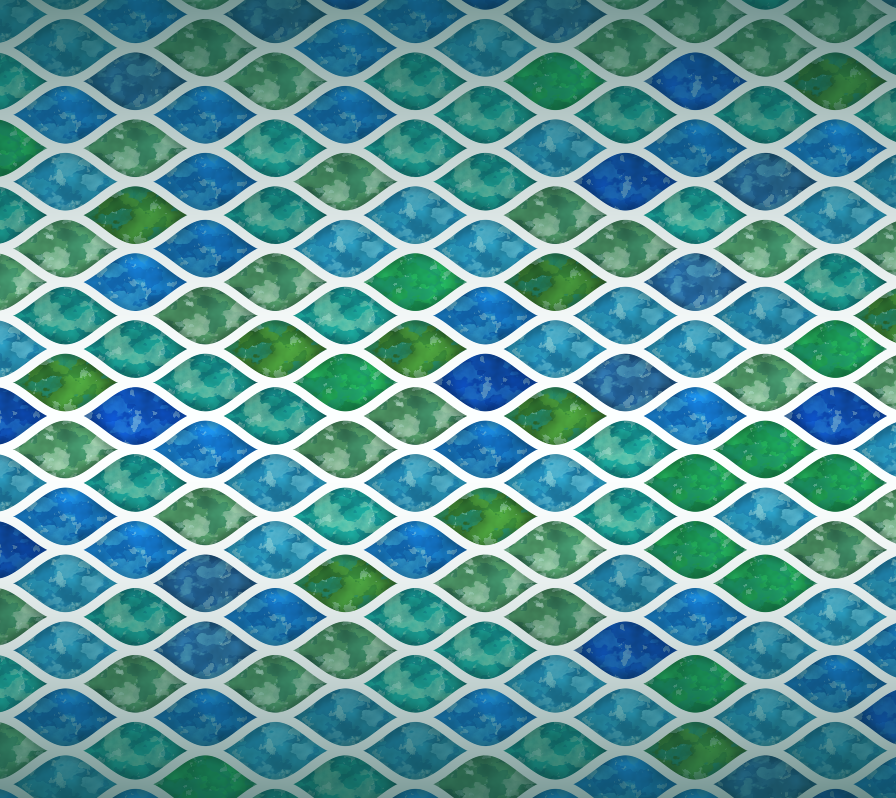
Give the GLSL for this pattern, as a WebGL 1 fragment shader.

```glsl
precision highp float;
// Watercolour ogee scales in blues and greens, parted by wavy white bands under a dark teal fade.
uniform vec2 u_resolution;

float hash(vec2 p) {
  p = fract(p * vec2(0.1031, 0.1137));
  p += dot(p, p.yx + 33.33);
  return fract((p.x + p.y) * p.x * 17.3);
}

vec2 gradient(vec2 p) {
  float angle = 6.2832 * hash(p + 11.0);
  return vec2(cos(angle), sin(angle));
}

float gradientNoise(vec2 p) {
  vec2 i = floor(p), f = fract(p);
  vec2 u = f * f * f * (f * (f * 6.0 - 15.0) + 10.0);
  float a = dot(gradient(i), f);
  float b = dot(gradient(i + vec2(1, 0)), f - vec2(1, 0));
  float c = dot(gradient(i + vec2(0, 1)), f - vec2(0, 1));
  float d = dot(gradient(i + 1.0), f - 1.0);
  return mix(mix(a, b, u.x), mix(c, d, u.x), u.y);
}

float fbm(vec2 p) {
  float sum = 0.0, amplitude = 0.62;
  for (int i = 0; i < 4; i++) {
    sum += amplitude * gradientNoise(p);
    p = mat2(1.6, 1.2, -1.2, 1.6) * p + 7.3;
    amplitude *= 0.5;
  }
  return sum;
}

// Base wash and patch tint of each of the eight paints
void pickPaint(float kind, out vec3 wash, out vec3 tint) {
  if (kind < 0.5)      { wash = vec3(0.16, 0.58, 0.72); tint = vec3(0.38, 0.73, 0.82); }
  else if (kind < 1.5) { wash = vec3(0.09, 0.47, 0.76); tint = vec3(0.22, 0.63, 0.82); }
  else if (kind < 2.5) { wash = vec3(0.10, 0.61, 0.57); tint = vec3(0.50, 0.81, 0.69); }
  else if (kind < 3.5) { wash = vec3(0.32, 0.61, 0.41); tint = vec3(0.71, 0.85, 0.75); }
  else if (kind < 4.5) { wash = vec3(0.06, 0.32, 0.72); tint = vec3(0.14, 0.47, 0.80); }
  else if (kind < 5.5) { wash = vec3(0.13, 0.66, 0.34); tint = vec3(0.11, 0.57, 0.42); }
  else if (kind < 6.5) { wash = vec3(0.25, 0.53, 0.20); tint = vec3(0.12, 0.53, 0.46); }
  else                 { wash = vec3(0.17, 0.42, 0.62); tint = vec3(0.32, 0.63, 0.76); }
}

vec3 watercolour(vec2 p, float kind) {
  vec3 wash, tint;
  pickPaint(kind, wash, tint);
  vec2 seed = vec2(17.0, 29.0) * (kind + 1.0);
  // Diagonal brush direction
  vec2 q = mat2(0.85, -0.5, 0.5, 1.2) * p;

  vec3 colour = wash * (1.0 + 0.5 * fbm(p * 4.0 + seed));
  float pool = smoothstep(0.02, 0.06, fbm(q * 5.5 + seed + 5.0));
  float bloom = smoothstep(0.05, 0.12, fbm(q * 5.0 - seed));
  float fleck = smoothstep(0.20, 0.25, fbm(p * 9.0 + seed * 1.7));
  colour = mix(colour, colour * vec3(0.70, 0.84, 0.92), pool * 0.8);
  colour = mix(colour, tint, bloom * (0.6 + 0.5 * fbm(p * 12.0 + seed)));
  return mix(colour, vec3(0.75, 0.91, 0.87), fleck * 0.35);
}

float halfHeight(float x) {
  return 0.25 + 0.25 * cos(6.2832 * x);
}

void main() {
  vec2 uv = gl_FragCoord.xy / u_resolution;
  vec2 grid = uv * vec2(6.4, 11.92) - vec2(0.467, 0.206);

  // Two interleaved lattices of scales fill the plane
  vec2 cell = floor(grid + 0.5);
  vec2 local = grid - cell;
  if (abs(local.y) > halfHeight(local.x)) {
    cell = floor(grid) + 0.5;
    local = grid - cell;
  }

  // Distance to the wave, corrected for its slope
  float slope = 0.749 * sin(6.2832 * local.x);
  float edge = (halfHeight(local.x) - abs(local.y)) * 0.477 / sqrt(1.0 + slope * slope);
  float pixel = 6.4 / u_resolution.x;

  // Paint of this scale, with a darker rim
  float kind = mod(floor(hash(cell * 2.0 + 41.0) * 12.0), 8.0);
  vec3 colour = watercolour(local * vec2(1.0, 0.477), kind);
  colour *= 0.94 + 0.12 * hash(cell * 2.0 + 83.0);
  colour *= mix(0.84, 1.0, smoothstep(0.033, 0.10, edge));

  // White bands
  float inside = smoothstep(-0.6 * pixel, 0.6 * pixel, edge - 0.033);
  colour = mix(vec3(0.99, 1.0, 1.0), colour, inside);

  // Teal fade towards top and bottom
  float rise = uv.y - 0.45;
  float fade = rise > 0.0 ? rise / 0.55 : -rise / 0.45;
  float side = abs(uv.x - 0.5) * 2.0;
  float shade = fade * fade * (0.54 + 0.08 * side * side);
  gl_FragColor = vec4(mix(colour, vec3(0.06, 0.27, 0.25), shade), 1.0);
}
```
